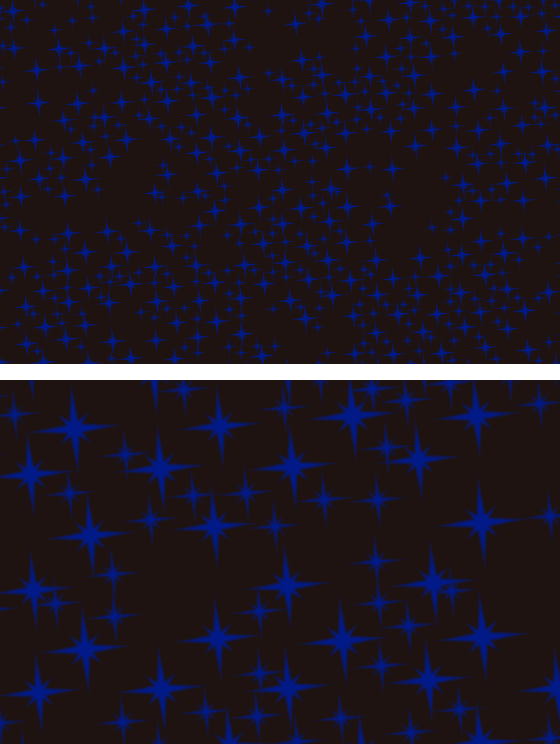
Top, the full canvas; bottom, a detail of the centre.
Reproduce this pattern procedurally as a Shadertoy shader.

```glsl
const vec3 GROUND = vec3(0.118, 0.074, 0.062);
const vec3 STAR_BLUE = vec3(0.005, 0.100, 0.535);

// Lengths are fractions of the canvas height
const vec2 CELL = vec2(0.121, 0.101);
const float GRID_TILT = 0.030;
const float STAR_TILT = 0.050;
const float ARM_LENGTH = 0.0320;
const float ARM_WAIST = 0.0043;
const float RAY_LENGTH = 0.0150;
const float RAY_WAIST = 0.0039;
const float CORE_RADIUS = 0.0078;
const float EDGE_SOFTNESS = 0.0035;

const float SMALL_SCALE = 0.53;
const float SIZE_VARIATION = 0.08;
const float JITTER = 0.14;
const float LARGE_DENSITY = 0.84;
const float SMALL_DENSITY = 0.57;
const float PATCH_CONTRAST = 1.0;
const float PATCH_FREQUENCY = 0.37;

// Sites within a cell: the first LARGE_SITES hold large stars
const int SITES = 6;
const int LARGE_SITES = 2;
const vec2 SITE[SITES] = vec2[SITES](
    vec2(0.00, 0.00), vec2(0.57, 0.55), vec2(0.27, 0.70),
    vec2(0.27, 0.32), vec2(0.50, 0.08), vec2(0.84, 0.34));

vec3 hash3(vec2 p) {
    vec3 q = fract(p.xyx * vec3(0.1031, 0.1030, 0.0973));
    q += dot(q, q.yxz + 33.33);
    return fract((q.xxy + q.yzz) * q.zyx);
}

mat2 rotation(float angle) {
    float c = cos(angle), s = sin(angle);
    return mat2(c, s, -s, c);
}

float cornerGradient(vec2 corner, vec2 offset) {
    float angle = 6.2832 * hash3(corner + 71.0).x;
    return dot(vec2(cos(angle), sin(angle)), offset);
}

float gradientNoise(vec2 p) {
    vec2 i = floor(p), f = fract(p);
    vec2 u = f * f * f * (f * (f * 6.0 - 15.0) + 10.0);
    vec2 e = vec2(1.0, 0.0);
    float low = mix(cornerGradient(i, f), cornerGradient(i + e, f - e), u.x);
    float high = mix(cornerGradient(i + e.yx, f - e.yx),
                     cornerGradient(i + e.xx, f - e.xx), u.x);
    return mix(low, high, u.y);
}

float diamondDistance(vec2 p, float len, float waist) {
    return (dot(abs(p), vec2(waist, len)) - len * waist) / length(vec2(len, waist));
}

// Four long arms, four short diagonal rays and a round core
float starDistance(vec2 p) {
    vec2 diagonal = vec2(p.x + p.y, p.y - p.x) * 0.7071;
    float arms = min(diamondDistance(p, ARM_LENGTH, ARM_WAIST),
                     diamondDistance(p.yx, ARM_LENGTH, ARM_WAIST));
    float rays = min(diamondDistance(diagonal, RAY_LENGTH, RAY_WAIST),
                     diamondDistance(diagonal.yx, RAY_LENGTH, RAY_WAIST));
    return min(min(arms, rays), length(p) - CORE_RADIUS);
}

// Distance to the nearest star of the surrounding cells
float fieldDistance(vec2 p) {
    mat2 turn = rotation(-STAR_TILT);
    vec2 home = floor(p / CELL);
    float nearest = 1.0;
    for (int y = -1; y <= 1; y++)
    for (int x = -1; x <= 1; x++) {
        vec2 cell = home + vec2(x, y);
        for (int k = 0; k < SITES; k++) {
            bool large = k < LARGE_SITES;
            vec3 rnd = hash3(cell + 13.0 + 37.0 * float(k));
            vec2 place = cell + SITE[k];

            // Noise thins the stars into denser and emptier patches
            float density = (large ? LARGE_DENSITY : SMALL_DENSITY)
                + PATCH_CONTRAST * gradientNoise(place * PATCH_FREQUENCY);
            if (rnd.z > density) continue;

            place += JITTER * (rnd.xy - 0.5);
            float size = large ? 1.0 : SMALL_SCALE;
            size *= 1.0 + SIZE_VARIATION * (2.0 * fract(rnd.x * 17.0) - 1.0);
            vec2 local = turn * (p - place * CELL);
            nearest = min(nearest, starDistance(local / size) * size);
        }
    }
    return nearest;
}

void mainImage(out vec4 fragColor, in vec2 fragCoord) {
    vec2 p = rotation(-GRID_TILT) * (fragCoord / iResolution.y);
    float edge = max(EDGE_SOFTNESS, 1.0 / iResolution.y);
    float cover = clamp(0.5 - fieldDistance(p) / edge, 0.0, 1.0);
    fragColor = vec4(mix(GROUND, STAR_BLUE, cover), 1.0);
}
```
